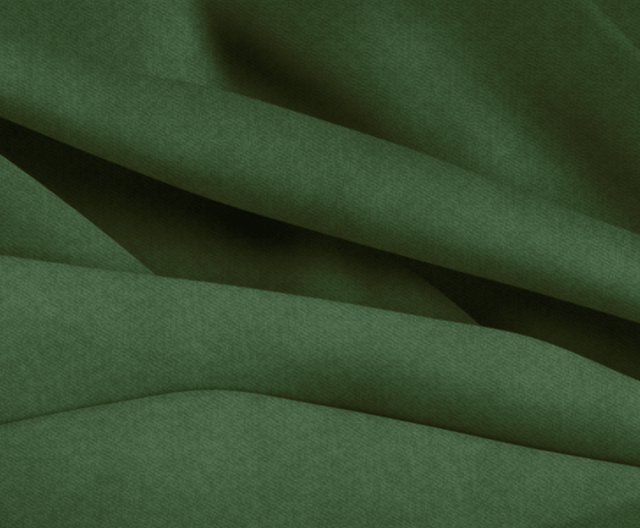
A WebGL 2 fragment shader for this texture:

```glsl
#version 300 es
precision highp float;
// Draped green cloth: overlapping folds layered back to front, each bounded
// by a smooth edge curve and shaded with a scalar tone. Soft glows model the
// creases; a colour ramp, twill lines and grain give the woven surface.
uniform vec2 u_resolution;
out vec4 fragColor;

float hash(vec2 p) {
    return fract(sin(dot(p, vec2(127.1, 311.7))) * 43758.5453);
}

float noise(vec2 p) {
    vec2 i = floor(p), f = fract(p);
    f = f * f * (3.0 - 2.0 * f);
    return mix(mix(hash(i), hash(i + vec2(1, 0)), f.x),
               mix(hash(i + vec2(0, 1)), hash(i + vec2(1, 1)), f.x), f.y);
}

// Catmull-Rom curve through seven evenly spaced heights
float curve(float x, float h[7]) {
    float s = clamp(x, 0.0, 0.9999) * 6.0;
    int i = int(s);
    float f = fract(s);
    float b = h[i], c = h[i + 1];
    float a = i > 0 ? h[i - 1] : 2.0 * b - c;
    float d = i < 5 ? h[i + 2] : 2.0 * c - b;
    return b + 0.5 * f * (c - a + f * (2.0 * a - 5.0 * b + 4.0 * c - d
         + f * (3.0 * (b - c) + d - a)));
}

// Soft elliptical patch, sheared along a slope
float glow(vec2 p, vec2 center, vec2 radius, float slope) {
    vec2 d = p - center;
    d.y -= slope * d.x;
    d /= radius;
    return exp(-dot(d, d));
}

// Coverage of the area below an edge
float below(float d) {
    float w = 0.0012 + 0.8 / u_resolution.y;
    return smoothstep(-w, w, d);
}

vec3 clothColor(float tone) {
    vec3 ramp[6] = vec3[6](vec3(0.04, 0.05, 0.02), vec3(0.10, 0.12, 0.04),
        vec3(0.15, 0.18, 0.08), vec3(0.18, 0.26, 0.14),
        vec3(0.23, 0.33, 0.21), vec3(0.30, 0.41, 0.29));
    vec3 c = ramp[0];
    for (int i = 0; i < 5; i++) c = mix(c, ramp[i + 1], clamp(tone - float(i), 0.0, i == 4 ? 1.3 : 1.0));
    return c;
}

// Cloth behind the upper roll
float backTone(vec2 p) {
    float left = 3.5 + 0.8 * glow(p, vec2(0.28, 0.92), vec2(0.07, 0.2), 0.0);
    float right = 2.8 + 1.2 * glow(p, vec2(0.65, 0.88), vec2(0.10, 0.10), -0.6)
        + 1.2 * glow(p, vec2(0.80, 0.70), vec2(0.09, 0.07), -0.7)
        - 1.9 * glow(p, vec2(0.46, 0.83), vec2(0.18, 0.065), -0.72)
        - 0.7 * glow(p, vec2(0.36, 0.93), vec2(0.07, 0.10), -0.6)
        - 1.0 * glow(p, vec2(0.95, 0.69), vec2(0.14, 0.09), -1.1);
    float corner = p.y - 1.0 + (p.x - 0.918) * 1.25;
    right += 0.6 * smoothstep(-0.04, 0.0, corner) - 0.6 * smoothstep(0.0, 0.012, corner);
    return mix(left, right, smoothstep(-0.015, 0.05, p.x - 0.285 - 0.25 * (1.0 - p.y)));
}

// Shaded hollow between the two rolls, with its inner flap
float hollowTone(vec2 p, float top, float bottom) {
    float v = (top - p.y) / max(top - bottom, 0.01);
    float t = 0.3 + 1.7 * smoothstep(0.1, 0.85, v);
    t += 0.9 * glow(p, vec2(0.52, 0.465), vec2(0.055, 0.07), -0.7);
    t += 0.5 * glow(p, vec2(0.64, 0.44), vec2(0.06, 0.05), -0.8);
    t += 0.4 * glow(p, vec2(0.27, 0.50), vec2(0.08, 0.05), -0.4);
    t -= 0.5 * glow(p, vec2(0.39, 0.56), vec2(0.08, 0.05), -0.4);
    float dx = p.x - 0.612;
    float flap = 0.514 - 0.80 * dx - dx * dx - p.y;
    float deep = 0.4 + 0.9 * smoothstep(0.2, 0.9, v) * smoothstep(0.73, 0.86, p.x);
    return mix(deep, t, max(below(flap), step(p.x, 0.6)));
}

void main() {
    vec2 p = gl_FragCoord.xy / u_resolution;
    vec2 q = vec2(p.x * u_resolution.x / u_resolution.y, p.y);

    // Fold edges
    float rollTop = curve(p.x, float[7](0.943, 0.874, 0.834, 0.774, 0.707, 0.629, 0.555));
    float rollEnd = curve(p.x, float[7](0.779, 0.697, 0.621, 0.560, 0.503, 0.448, 0.388));
    float foldTop = curve(p.x, float[7](0.517, 0.489, 0.464, 0.434, 0.399, 0.360, 0.278));
    float baseTop = curve(p.x, float[7](0.196, 0.235, 0.262, 0.233, 0.194, 0.151, 0.115));
    float sideTop = 0.708 - 0.85 * p.x - 0.37 * p.x * p.x;

    // Upper roll
    float v = (rollTop - p.y) / (rollTop - rollEnd);
    float roll = 3.5 + 0.65 * sin(3.14 * clamp(v * 1.2, 0.0, 1.0)) - 1.4 * smoothstep(0.55, 1.03, v)
        + 0.5 * glow(p, vec2(0.9, 0.53), vec2(0.2, 0.06), -0.45);
    float tone = mix(backTone(p), roll, below(rollTop - p.y));
    tone = mix(tone, hollowTone(p, rollEnd, foldTop), below(rollEnd - p.y));

    // Left side fold
    float side = 4.2 - 1.0 * smoothstep(0.03, 0.16, sideTop - p.y)
        - 0.5 * smoothstep(0.03, 0.0, p.y - foldTop);
    tone = mix(tone, side, below(sideTop - p.y));

    // Lower fold, its underside darkening to the right
    float under = p.y - baseTop;
    float fold = 4.75 - 0.3 * smoothstep(0.02, 0.0, foldTop - p.y)
        - 0.6 * smoothstep(0.05, 0.22, foldTop - p.y)
        - 0.5 * exp(-max(under, 0.0) / 0.035)
        - 1.5 * smoothstep(0.3, 0.6, p.x) * smoothstep(0.13, 0.0, under)
        - 0.4 * glow(p, vec2(0.55, 0.29), vec2(0.13, 0.06), -0.1)
        - 1.5 * exp(-max(under, 0.0) / 0.006);
    tone = mix(tone, fold, below(foldTop - p.y));

    // Front fold
    float base = 4.75 - 0.4 * smoothstep(0.02, 0.0, -under)
        - 0.6 * smoothstep(0.17, 0.0, p.y)
        - 0.5 * smoothstep(0.35, 0.0, p.x)
        - 0.8 * smoothstep(0.015, -0.02, p.y - (p.x - 0.83) * 0.32);
    tone = mix(tone, base, below(-under));

    // Weave and grain, fading in the shadows
    float lit = 0.45 + 0.55 * smoothstep(1.0, 4.0, tone);
    float twill = sin(6.2832 * (q.x * 75.0 + q.y * 135.0) + 2.0 * noise(q * 25.0));
    tone += lit * (0.16 * twill + 0.85 * (noise(q * 300.0) - 0.5)
        + 0.35 * (noise(q * 70.0) - 0.5) + 0.3 * (noise(q * 14.0) - 0.5));
    fragColor = vec4(clothColor(tone), 1.0);
}
```
